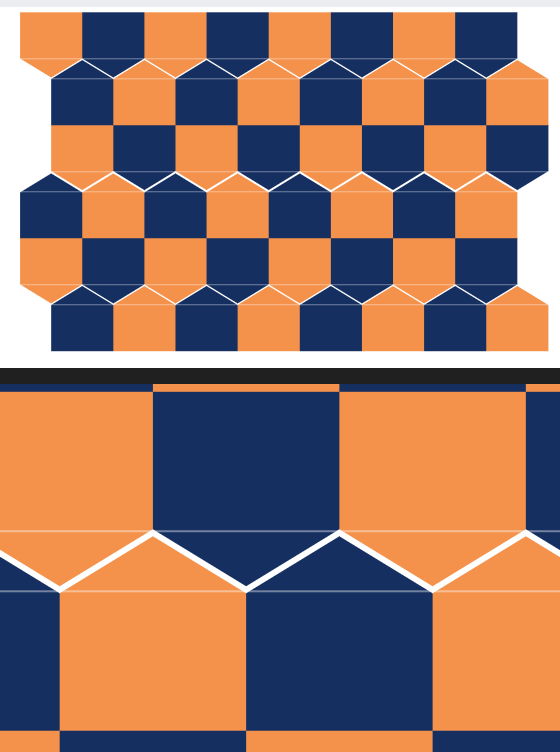
Top: the whole. Bottom: its middle third, enlarged.
Give the GLSL for this pattern, as a WebGL 1 fragment shader.

```glsl
precision highp float;
// Six staggered rows of house-shaped tiles in navy and orange, split by white zigzags.
uniform vec2 u_resolution;

// Lengths are fractions of the canvas height, measured from the top left.
#define COLUMNS 8.0
#define TILE_WIDTH 0.1689
#define BAND_HEIGHT 0.3070
#define MARGIN vec2(0.0546, 0.0334)
#define ZIGZAG 0.0258
#define LINE_WIDTH 0.0036
#define MIDDLE_LINE_WIDTH 0.0054
#define HAIRLINE vec2(0.0018, 0.40)
#define NAVY vec3(0.084, 0.184, 0.380)
#define ORANGE vec3(0.955, 0.573, 0.300)
#define PAPER vec3(1.0)
#define STRIP vec4(0.920, 0.930, 0.945, 0.0192)

// Pixel coverage of a signed distance, positive inside.
float coverage(float inside, float pixel) {
  return clamp(0.5 + inside / pixel, 0.0, 1.0);
}

// Alternating column colour, starting with orange when phase is zero.
vec3 tileColor(float column, float phase, float pixel) {
  float c = clamp(column, 0.5, COLUMNS - 0.5);
  float edge = (0.5 - abs(fract(c) - 0.5)) * TILE_WIDTH;
  float parity = mod(floor(c) + phase, 2.0) * 2.0 - 1.0;
  return mix(ORANGE, NAVY, coverage(parity * edge, pixel));
}

// One row of houses: rgb is the tile colour, a its coverage.
vec4 houseRow(vec2 p, float row, float pixel) {
  float band = floor(row / 2.0);
  float lower = mod(row, 2.0);
  float shift = 0.5 * mod(band + lower, 2.0);
  float column = (p.x - MARGIN.x) / TILE_WIDTH - shift;

  // Depth runs from the flat base towards the pointed roof.
  float y = p.y - MARGIN.y - band * BAND_HEIGHT;
  float depth = mix(y, BAND_HEIGHT - y, lower);

  // Roof edge, set back by half of the white line.
  float roof = 0.5 * BAND_HEIGHT + ZIGZAG * (1.0 - 4.0 * abs(fract(column) - 0.5));
  float slope = 4.0 * ZIGZAG / TILE_WIDTH;
  float gap = band == 1.0 ? MIDDLE_LINE_WIDTH : LINE_WIDTH;
  float roofInside = (roof - depth) * inversesqrt(1.0 + slope * slope) - 0.5 * gap;
  float sideInside = min(column, COLUMNS - column) * TILE_WIDTH;
  float inside = min(min(depth, sideInside), roofInside);

  // Pale hairline where the walls meet the roof.
  float shoulder = 0.5 * BAND_HEIGHT - ZIGZAG - 0.0014;
  float away = abs(depth - shoulder);
  float width = max(HAIRLINE.x, pixel);
  float hairline = HAIRLINE.y * coverage(0.5 * width - away, pixel);

  vec3 color = mix(tileColor(column, lower, pixel), PAPER, hairline);
  return vec4(color, coverage(inside, pixel));
}

void main() {
  float pixel = 1.0 / u_resolution.y;
  vec2 p = gl_FragCoord.xy * pixel;
  p.y = 1.0 - p.y;

  // Paper with a grey strip along the top.
  vec3 color = mix(PAPER, STRIP.rgb, coverage(STRIP.a - p.y, pixel));

  // Rows never overlap, so coverages add and shared edges stay clean.
  for (int i = 0; i < 6; i++) {
    vec4 tile = houseRow(p, float(i), pixel);
    color += tile.a * (tile.rgb - PAPER);
  }
  gl_FragColor = vec4(color, 1.0);
}
```
